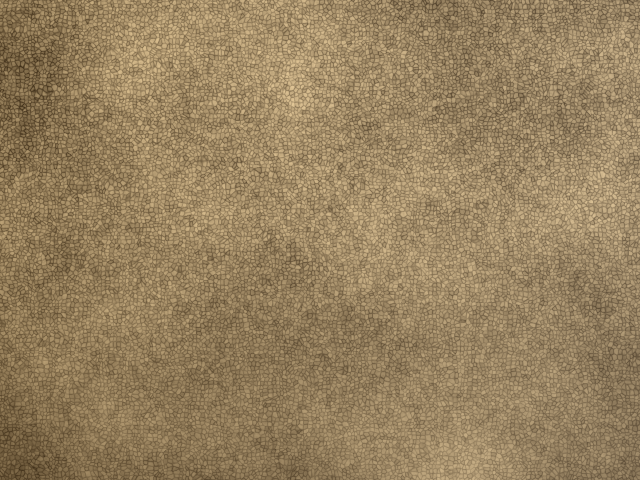
A Shadertoy shader for this texture:

```glsl
// Worn beige cut-pile carpet: tiny packed tufts, mottled nap and uneven lamp light.
#define TUFTS 122.0        // tufts along the canvas height
#define DARK vec3(0.39, 0.32, 0.22)
#define LIGHT vec3(0.80, 0.70, 0.53)
#define LAMP vec2(0.62, 0.57)
#define LAMP_TONE 0.88
#define FALLOFF vec2(1.1, 0.85)
#define MOTTLE 0.85        // strength of the brushed patches
#define CREVICE 0.46       // darkness between tufts
#define TUFT_VARIATION 0.32
#define SPECK_CHANCE 0.0002

vec2 hash2(vec2 p) {
    vec3 q = fract(p.xyx * vec3(0.1031, 0.1030, 0.0973));
    q += dot(q, q.yzx + 33.33);
    return fract((q.xx + q.yz) * q.zy);
}

float noise(vec2 p) {
    vec2 i = floor(p), f = fract(p);
    f = f * f * (3.0 - 2.0 * f);
    vec2 e = vec2(1.0, 0.0);
    return mix(mix(hash2(i).x, hash2(i + e).x, f.x),
               mix(hash2(i + e.yx).x, hash2(i + e.xx).x, f.x), f.y);
}

// Centred fractal noise
float fbm(vec2 p) {
    float sum = 0.0, amp = 0.5;
    for (int i = 0; i < 5; i++) {
        sum += amp * (noise(p) - 0.5);
        p = mat2(1.6, 1.2, -1.2, 1.6) * p + 17.3;
        amp *= 0.55;
    }
    return sum;
}

// Tuft relief: x = gap to the neighbouring tuft, yz = random values of the tuft
vec3 tuft(vec2 p) {
    vec2 cell = floor(p), id = cell;
    float nearest = 9.0, second = 9.0;
    for (int y = -1; y <= 1; y++)
    for (int x = -1; x <= 1; x++) {
        vec2 c = cell + vec2(x, y);
        float d = length(c + 0.1 + 0.8 * hash2(c + 50.0) - p);
        if (d < nearest) {
            second = nearest;
            nearest = d;
            id = c;
        } else {
            second = min(second, d);
        }
    }
    return vec3(second - nearest, hash2(id + 311.0));
}

// Broad light, brushed patches and faint creases
float napTone(vec2 uv, vec2 p) {
    vec2 d = uv - LAMP;
    float tone = LAMP_TONE - dot(d * d, FALLOFF);
    tone += MOTTLE * fbm(p * 3.2 + 4.0);
    tone += 0.14 * (noise(p * vec2(1.5, 9.0) + 20.0) - 0.5);
    tone += 0.10 * (noise(p * vec2(8.0, 1.2) + 70.0) - 0.5);
    return tone;
}

// Fine shading of the pile at one sample
float pileTone(vec2 p, float crispness) {
    vec2 warp = vec2(noise(p * 40.0), noise(p * 40.0 + 90.0)) - 0.5;
    vec3 t = tuft(p * TUFTS + warp);
    float gap = 1.0 - smoothstep(0.0, 0.42, t.x);
    float tone = TUFT_VARIATION * (t.y - 0.5) - CREVICE * gap * (0.6 + 0.7 * t.z);
    tone += 0.18 * (noise(p * TUFTS * 2.3) - 0.5);
    float speck = step(1.0 - SPECK_CHANCE, t.z);
    return tone * crispness - 0.5 * speck;
}

void mainImage(out vec4 fragColor, in vec2 fragCoord) {
    vec2 uv = fragCoord / iResolution.xy;
    vec2 p = fragCoord / iResolution.y;

    // Pile looks softer toward the bottom edge
    float crispness = mix(0.75, 1.1, smoothstep(0.0, 0.75, uv.y));
    float tone = napTone(uv, p);

    // Four samples smooth the tuft edges
    for (int i = 0; i < 4; i++) {
        vec2 offset = (vec2(i % 2, i / 2) - 0.5) * 0.5;
        tone += 0.25 * pileTone((fragCoord + offset) / iResolution.y, crispness);
    }

    vec3 color = mix(DARK, LIGHT, clamp(tone, -0.35, 1.2));
    // Warm left side, cooler right side
    color += vec3(-0.012, 0.0, 0.025) * (uv.x - 0.55);
    fragColor = vec4(color, 1.0);
}
```
